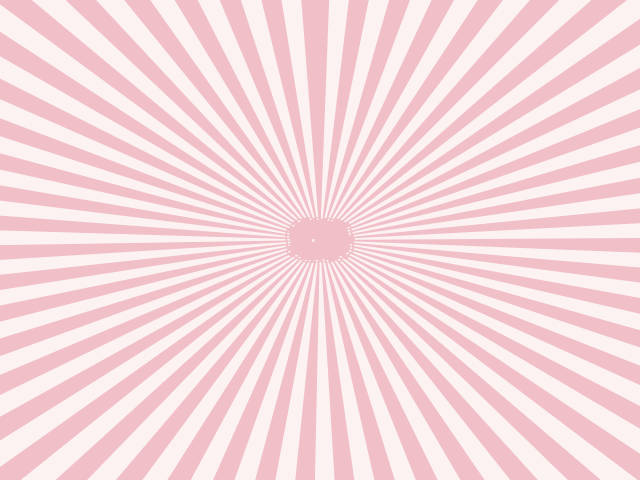
Give the GLSL for this background, as a Shadertoy shader.

```glsl
// Pale sunburst: even rays fan out from the centre in stretched canvas space,
// with one wider pink ray straight up where the angular pattern wraps.
// A soft-cornered pink core hides the hub; the rays break into dots at its rim.

const float PI = 3.14159265;
const vec3 PINK = vec3(0.942, 0.750, 0.784);
const vec3 CREAM = vec3(0.990, 0.950, 0.948);

const float RAY_PERIOD = radians(7.03);  // one cream and one pink ray
const float RAY_OFFSET = radians(1.64);  // first cream edge, clockwise from up
const vec2 CORE_SIZE = vec2(0.102, 0.089);
const vec2 HUB_DOT = vec2(-0.021, -0.002);

float hash(float n) {
    return fract(sin(n * 127.1) * 43758.55);
}

// Clockwise turn from straight up, in the range 0 to 2 PI.
float clockwiseAngle(vec2 p) {
    return atan(-p.x, -p.y) + PI;
}

// Superellipse radius: 1 on the rim of a soft-cornered box.
float softBoxRadius(vec2 p, vec2 size) {
    vec2 q = abs(p) / size;
    return pow(q.x * q.x * q.x + q.y * q.y * q.y, 1.0 / 3.0);
}

// Cream coverage of the rays; phaseStep is the phase change over one pixel.
float rayCoverage(float phase, float phaseStep) {
    float inside = 0.25 - abs(fract(phase + 0.25) - 0.5);
    return clamp(inside / phaseStep + 0.5, 0.0, 1.0);
}

// Each ray starts at its own radius, with a loose dot just before it.
float rimMask(float radius, float rayId, float blur) {
    float start = 1.0 + 0.10 * hash(rayId);
    float body = smoothstep(start - blur, start + blur, radius);
    float dotGap = abs(radius - start + 0.09);
    float looseDot = 1.0 - smoothstep(0.025, 0.025 + blur, dotGap);
    return max(body, looseDot * step(0.55, hash(rayId + 31.0)));
}

void mainImage(out vec4 fragColor, in vec2 fragCoord) {
    vec2 halfSize = 0.5 * iResolution.xy;
    vec2 p = fragCoord / halfSize - 1.0;
    float pixel = 1.0 / halfSize.y;

    // Rays
    float phase = (clockwiseAngle(p) - RAY_OFFSET) / RAY_PERIOD;
    float angleStep = length(p.yx / halfSize) / max(dot(p, p), 1e-5);
    float cream = rayCoverage(phase, max(angleStep / RAY_PERIOD, 1e-4));

    // Core and dotted rim
    float radius = softBoxRadius(p, CORE_SIZE);
    cream *= rimMask(radius, floor(phase), 0.5 * pixel / CORE_SIZE.y);

    // Small dot beside the hub
    vec2 fromDot = abs(p - HUB_DOT) * vec2(halfSize.x / halfSize.y, 1.0);
    float dotEdge = max(fromDot.x, fromDot.y) - 0.005;
    cream = max(cream, clamp(0.5 - dotEdge / pixel, 0.0, 1.0));

    fragColor = vec4(mix(PINK, CREAM, cream), 1.0);
}
```
